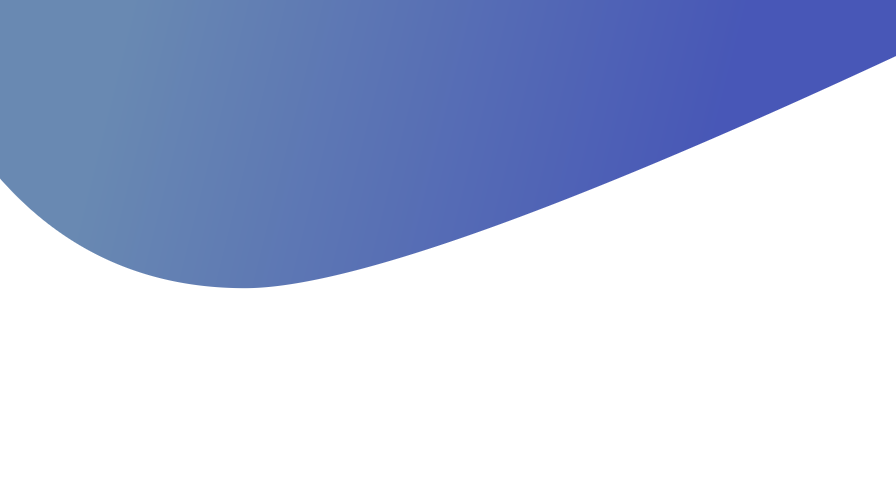
This background is drawn by a WebGL 2 fragment shader. Its source:

```glsl
#version 300 es
precision highp float;
// White page with a blue gradient header that ends in a sweeping curved edge.

uniform vec2 u_resolution;
out vec4 fragColor;

// Lengths are in canvas heights, with the origin at the lower left.
const vec3 PAPER = vec3(1.0);
const vec3 STEEL_BLUE = vec3(0.412, 0.539, 0.698);
const vec3 INDIGO = vec3(0.281, 0.341, 0.716);

const vec2 VALLEY = vec2(0.4861, 0.4282);    // lowest point of the edge
const vec2 LEFT_SPAN = vec2(0.4861, 0.2176); // run and rise of each arm
const vec2 RIGHT_SPAN = vec2(1.2917, 0.4606);
const float LEFT_HANDLE = 0.294;             // length of the level tangent
const float RIGHT_HANDLE = 0.301;

const float RAMP_START = 0.25;
const float RAMP_END = 1.493;
const float RAMP_TILT = 0.25;

// Height of a quadratic Bezier arm that leaves the valley horizontally.
float armHeight(float run, vec2 span, float handle) {
    float bend = span.x - 2.0 * handle;
    float root = sqrt(max(handle * handle + bend * run, 0.0));
    float t = run / (handle + root);
    return span.y * t * t;
}

float edgeHeight(float x) {
    float run = x - VALLEY.x;
    float rise = run < 0.0
        ? armHeight(-run, LEFT_SPAN, LEFT_HANDLE)
        : armHeight(run, RIGHT_SPAN, RIGHT_HANDLE);
    return VALLEY.y + rise;
}

void main() {
    vec2 p = gl_FragCoord.xy / u_resolution.y;

    // Slightly tilted colour ramp
    float along = p.x + RAMP_TILT * (1.0 - p.y);
    float ramp = clamp((along - RAMP_START) / (RAMP_END - RAMP_START), 0.0, 1.0);
    vec3 header = mix(STEEL_BLUE, INDIGO, ramp);

    // Smooth coverage across the curved edge
    float above = p.y - edgeHeight(p.x);
    float pixel = length(vec2(dFdx(above), dFdy(above)));
    float coverage = clamp(above / pixel + 0.5, 0.0, 1.0);

    fragColor = vec4(mix(PAPER, header, coverage), 1.0);
}
```
